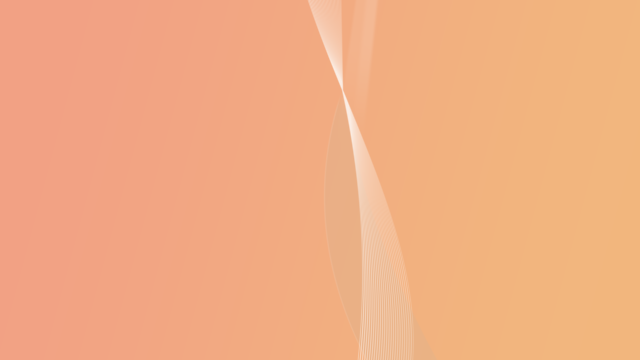
This background is drawn by a Shadertoy shader. Its source:

```glsl
const vec3 CORAL = vec3(0.949, 0.631, 0.518);
const vec3 APRICOT = vec3(0.949, 0.714, 0.492);
const vec3 VEIL_COLOR = vec3(0.86, 0.70, 0.56);
const vec3 RIBBON_COLOR = vec3(0.985, 0.935, 0.90);
const float TILT = 0.15;          // lean of the background gradient
const float TWIST = 0.25;         // depth where the ribbon crosses itself
const float VEIL_ALPHA = 0.36;
const float STREAK_ALPHA = 0.09;
const float RIBBON_LIGHT = 0.022; // light shared across the ribbon width
const float THREADS = 24.0;
const float TAU = 6.2831853;

// Soft coverage of the span between two edges
float span(float x, float left, float right, float soft) {
    return smoothstep(-soft, soft, x - left) * smoothstep(-soft, soft, right - x);
}

// Edge that passes from left to right at the twist
float sweepingEdge(float t) {
    return 0.4818 + t * (0.1862 + t * (0.1536 - 0.1771 * t));
}

// Edge that hangs almost straight, then bows
float hangingEdge(float t, float u) {
    return 0.5326 + 0.0104 * min(t, TWIST) + u * (0.0931 - 0.0684 * u);
}

void mainImage(out vec4 fragColor, in vec2 fragCoord) {
    vec2 uv = fragCoord / iResolution.xy;
    float x = uv.x;
    float t = 1.0 - uv.y;                          // depth from the top
    float u = max(t - TWIST, 0.0) / (1.0 - TWIST); // depth below the twist
    float pixel = 1.0 / iResolution.x;

    // Background
    vec3 color = mix(CORAL, APRICOT, smoothstep(0.04, 1.10, x + TILT * t));

    // Pale streaks above the twist
    float streakLeft = 0.556 - 0.08 * t;
    float streakRight = 0.590 - 0.06 * t;
    float streak = span(x, streakLeft, streakRight, 2.0 * pixel)
                 + 0.7 * span(x, streakRight - 0.018, streakRight, 3.0 * pixel);
    color = mix(color, vec3(1.0), STREAK_ALPHA * streak * (1.0 - smoothstep(0.1, 0.42, t)));

    // Muted veil behind the ribbon
    float veilLeft = 0.535 + u * (-0.142 + 0.180 * u);
    float veilRight = 0.535 + u * (0.065 + 0.083 * u);
    float veil = span(x, veilLeft, veilRight, pixel) * smoothstep(0.0, 0.08, u);
    float rim = 1.0 - smoothstep(0.0, 1.5 * pixel, abs(x - veilLeft));
    color = mix(color, VEIL_COLOR, VEIL_ALPHA * veil);
    color = mix(color, RIBBON_COLOR, 0.10 * rim * smoothstep(0.0, 0.08, u));

    // Twisted ribbon, densest at the crossing and along its left side
    float a = sweepingEdge(t);
    float b = hangingEdge(t, u);
    float left = min(a, b) - 0.0008;
    float right = max(a, b) + 0.0008;
    float width = right - left;
    float across = clamp((x - left) / width, 0.0, 1.0);
    float density = RIBBON_LIGHT / (width + 0.012) * mix(1.45, 0.7, sqrt(across));

    // Fine threads, faded where they grow thinner than a pixel
    float contrast = 0.8 * smoothstep(1.0, 2.5, width / (THREADS * pixel));
    float thread = 1.0 + contrast * cos(TAU * THREADS * across);
    float ribbon = span(x, left, right, pixel) * clamp(density * thread, 0.0, 0.97);
    color = mix(color, RIBBON_COLOR, ribbon);

    fragColor = vec4(color, 1.0);
}
```
